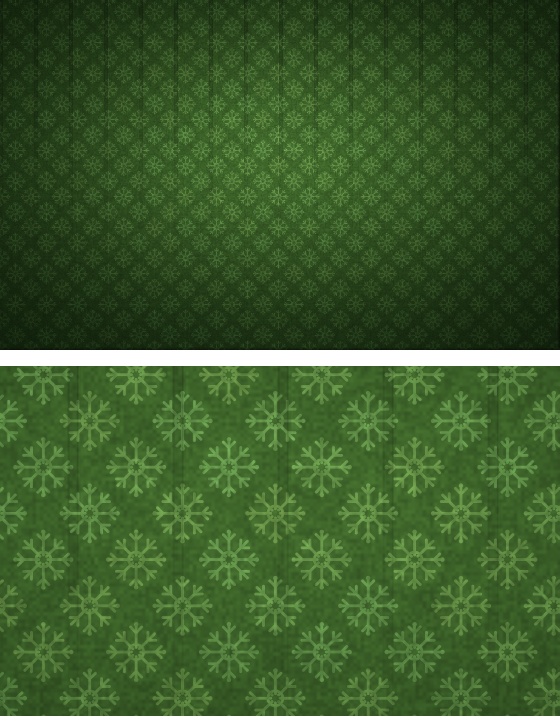
Top, the full canvas; bottom, a detail of the centre.
Give the GLSL for this pattern, as a Shadertoy shader.

```glsl
// Green wallpaper: staggered snowflake ornaments, vertical seams, fabric grain and a vignette.

const float COLUMNS = 18.1;               // ornaments across the canvas
const float ROW_STRETCH = 1.004;          // rows per column spacing
const vec2  LATTICE_OFFSET = vec2(0.0, 0.38);
const float SEAMS = 16.0;                 // seams across the canvas
const float SEAM_HALF_WIDTH = 0.045;      // in seam spacings
const float LINE_HALF_WIDTH = 0.016;      // in ornament spacings
const float ORNAMENT_OPACITY = 0.80;
const vec2  LIGHT_CENTER = vec2(0.5, 0.56);
const float LIGHT_FALLOFF = 1.25;
const float GRAIN = 0.36;
const float MOTTLE = 0.05;
const vec3  SHADE = vec3(0.052, 0.107, 0.037);
const vec3  LIT   = vec3(0.250, 0.405, 0.168);
const vec3  TINT_WARM = vec3(1.85, 1.56, 1.85);
const vec3  TINT_COOL = vec3(1.60, 1.56, 2.00);

float hash(vec2 p) {
    vec3 q = fract(vec3(p.xyx) * 0.1031);
    q += dot(q, q.yzx + 33.33);
    return fract((q.x + q.y) * q.z);
}

float noise(vec2 p) {
    vec2 i = floor(p), f = fract(p);
    f = f * f * (3.0 - 2.0 * f);
    return mix(mix(hash(i), hash(i + vec2(1, 0)), f.x),
               mix(hash(i + vec2(0, 1)), hash(i + vec2(1, 1)), f.x), f.y);
}

float segment(vec2 p, vec2 a, vec2 b) {
    vec2 ap = p - a, ab = b - a;
    return length(ap - ab * clamp(dot(ap, ab) / dot(ab, ab), 0.0, 1.0));
}

// Distance to one arm along +x with a mirrored pair of barbs.
float arm(vec2 p, float reach, float fork) {
    p.y = abs(p.y);
    float d = segment(p, vec2(0.05, 0.0), vec2(reach, 0.0));
    return min(d, segment(p, vec2(fork, 0.0), vec2(fork + 0.06, 0.06)));
}

// Eight-armed snowflake, folded into one octant.
float snowflake(vec2 p) {
    p = abs(p);
    if (p.y > p.x) p = p.yx;
    vec2 diagonal = vec2(p.x + p.y, p.y - p.x) * 0.70711;
    float d = min(arm(p, 0.30, 0.21), arm(diagonal, 0.28, 0.18));
    d = min(d, abs(length(p) - 0.08));
    return min(d, length(p - vec2(0.30, 0.0)) - 0.008);
}

float coverage(float d, float pixel) {
    return clamp(0.5 - d / pixel, 0.0, 1.0);
}

void mainImage(out vec4 fragColor, in vec2 fragCoord) {
    vec2 uv = fragCoord / iResolution.xy;
    vec2 fromTop = vec2(fragCoord.x, iResolution.y - fragCoord.y) / iResolution.x;

    // Lit ground
    vec2 toLight = 2.0 * (uv - LIGHT_CENTER);
    float light = exp(-LIGHT_FALLOFF * dot(toLight, toLight));
    vec3 color = mix(SHADE, LIT, light);

    // Two interleaved lattices of ornaments
    vec2 grid = fromTop * COLUMNS * vec2(1.0, ROW_STRETCH) - LATTICE_OFFSET;
    float pixel = COLUMNS / iResolution.x;
    float wear = 0.80 + 0.4 * noise(grid * 14.0);
    for (int k = 0; k < 2; k++) {
        vec2 g = grid + 0.5 * float(k);
        vec2 id = floor(g + 0.5);
        vec2 local = g - id;
        float ink = coverage(snowflake(local) - LINE_HALF_WIDTH, pixel);
        float halo = 0.10 * (1.0 - smoothstep(0.24, 0.33, length(local)));
        float variation = hash(id + 37.0 * float(k) + 11.0);
        vec3 tint = mix(TINT_WARM, TINT_COOL, 0.6 * variation);
        float opacity = ORNAMENT_OPACITY * wear * mix(0.94, 1.06, variation);
        color *= mix(vec3(1.0), tint, opacity * max(ink, halo));
    }

    // Seams: shaded band, dark edges and a thin highlight, fading downwards
    float seam = fract(uv.x * SEAMS + 0.47) - 0.5;
    float seamPixel = SEAMS / iResolution.x;
    float band = coverage(abs(seam) - SEAM_HALF_WIDTH, seamPixel);
    float edge = coverage(abs(abs(seam) - SEAM_HALF_WIDTH) - 0.010, seamPixel);
    float glint = coverage(abs(seam - 1.9 * SEAM_HALF_WIDTH) - 0.010, seamPixel);
    float fade = mix(0.12, 1.0, smoothstep(0.2, 1.05, uv.y));
    color *= 1.0 - fade * (0.16 * band + 0.18 * edge - 0.06 * glint);

    // Fabric grain and soft mottling
    vec2 cloth = fromTop * 512.0;
    float weave = 0.6 * noise(cloth * 0.9)
                + 0.2 * noise(cloth * vec2(0.15, 0.9) + 71.0)
                + 0.2 * noise(cloth * vec2(0.9, 0.15) + 139.0);
    color *= 1.0 + GRAIN * (weave - 0.5) + MOTTLE * (noise(fromTop * 60.0) - 0.5);

    // Dark rim at the bottom and right
    float rim = min(uv.y * iResolution.y / iResolution.x, 1.0 - uv.x);
    color *= mix(0.6, 1.0, smoothstep(0.0, 0.006, rim));

    fragColor = vec4(color, 1.0);
}
```
